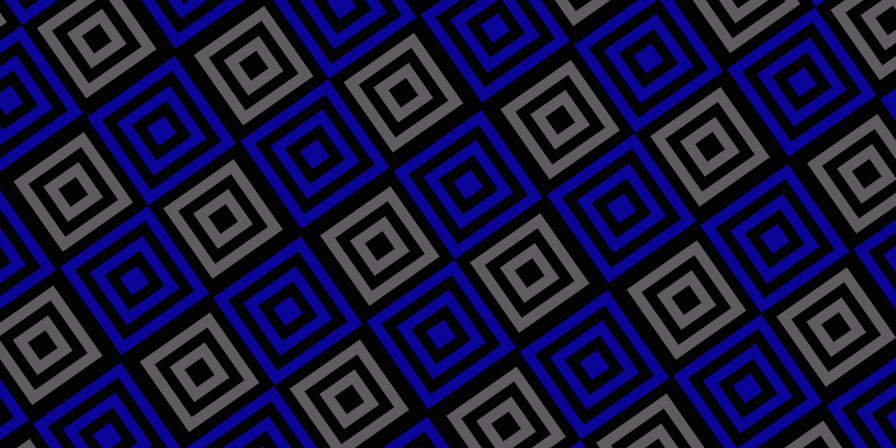
A Shadertoy shader for this pattern:

```glsl
// Nested squares of unit spacing: solid and empty bands alternate inward
float nestedSquares(vec2 p, int count, float pixel) {
    float r = max(abs(p.x), abs(p.y));
    float ink = 0.0;
    for (int k = 1; k <= count; k++) {
        ink = clamp((float(k) - r) / pixel + 0.5, 0.0, 1.0) - ink;
    }
    return ink;
}

void mainImage(out vec4 fragColor, in vec2 fragCoord) {
    const float cellSize = 0.2457;
    const float bandWidth = 0.02396;

    // Tilted grid, in units of the canvas height
    float tilt = radians(35.0);
    mat2 toGrid = mat2(cos(tilt), -sin(tilt), sin(tilt), cos(tilt));
    vec2 p = toGrid * (fragCoord / iResolution.y - vec2(1.0453, 0.5918));
    vec2 cell = floor(p / cellSize + 0.5);
    vec2 local = p - cell * cellSize;

    // Checkerboard of blue and gray motifs
    bool isBlue = mod(cell.x + cell.y, 2.0) < 0.5;

    // Alternate motifs sit slightly off center: blue vertically, gray sideways
    float side = mod(cell.x, 2.0) < 0.5 ? -1.0 : 1.0;
    vec2 shift = isBlue ? vec2(0.0, 0.0039) : vec2(0.0039, 0.0);
    local -= toGrid * shift * side;

    float pixel = 1.0 / (iResolution.y * bandWidth);
    float ink = nestedSquares(local / bandWidth, isBlue ? 5 : 4, pixel);

    vec3 motifColor = isBlue ? vec3(0.04, 0.02, 0.59) : vec3(0.37, 0.36, 0.37);
    fragColor = vec4(mix(vec3(0.01), motifColor, ink), 1.0);
}
```
